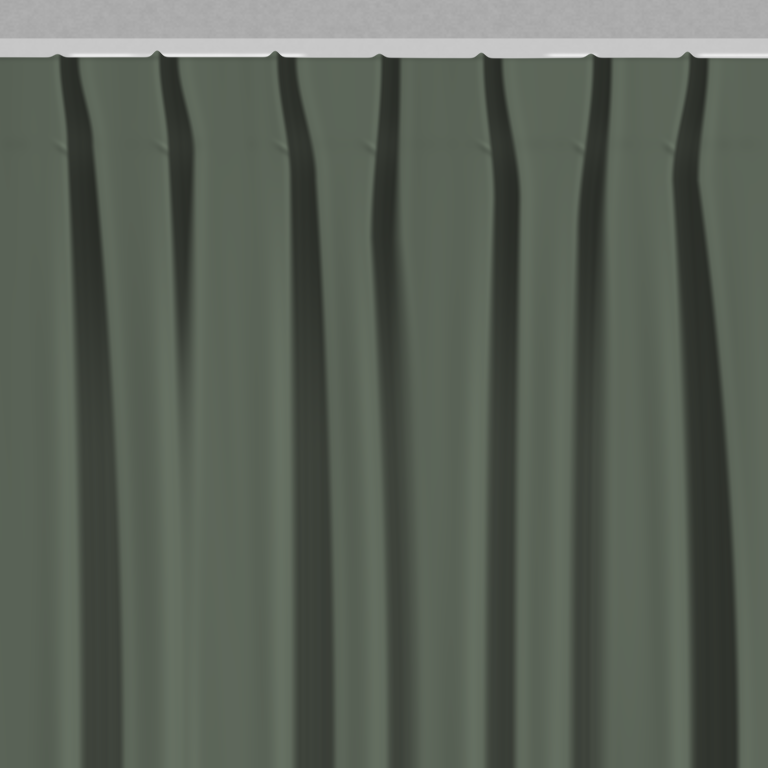
This texture is drawn by a WebGL 2 fragment shader. Its source:

```glsl
#version 300 es
precision highp float;
// Draws a sage green pinch-pleated curtain hanging from a pale rail.
uniform vec2 u_resolution;
out vec4 outColor;

#define PLEATS 7
#define FIRST_PLEAT 0.078
#define PITCH 0.1367
#define RAIL_TOP 0.050
#define CLOTH_TOP 0.075
#define SEAM 0.188
#define TOP_WIDTH 0.024
#define KNEE_WIDTH 0.033
#define GRAIN 0.022

const vec3 WALL = vec3(0.67);
const vec3 RAIL = vec3(0.78);
const vec3 CLOTH = vec3(0.365, 0.402, 0.352);
const vec3 SHADOW = vec3(0.245, 0.265, 0.234);
const vec3 DEEP = vec3(0.150, 0.162, 0.142);

// Per pleat: knee depth, knee shift, hem shift, hem width.
const vec4 DRAPE[PLEATS] = vec4[](
    vec4(0.19, 0.010, 0.029, 0.053), vec4(0.20, 0.012, 0.033, 0.002),
    vec4(0.235, 0.017, 0.023, 0.051), vec4(0.31, -0.013, 0.010, 0.031),
    vec4(0.26, 0.014, 0.004, 0.037), vec4(0.31, -0.020, -0.028, 0.038),
    vec4(0.235, -0.022, 0.003, 0.060));
// Per pleat: spacing error, gloom at the hem, softness of the right edge.
const vec3 LOOK[PLEATS] = vec3[](
    vec3(0.0, 0.0, 0.004), vec3(-0.007, 0.0, 0.014),
    vec3(0.010, 0.15, 0.004), vec3(0.009, 0.1, 0.022),
    vec3(0.005, 0.2, 0.005), vec3(0.011, 0.0, 0.020),
    vec3(0.0, 0.75, 0.004));

float hash(vec2 p) {
    return fract(sin(dot(p, vec2(127.1, 311.7))) * 43758.5453);
}

float noise(vec2 p) {
    vec2 i = floor(p), f = fract(p);
    f = f * f * (3.0 - 2.0 * f);
    return mix(mix(hash(i), hash(i + vec2(1, 0)), f.x),
               mix(hash(i + vec2(0, 1)), hash(i + vec2(1, 1)), f.x), f.y);
}

float bell(float x, float width) {
    return exp(-x * x / (width * width));
}

float pleatStart(int i) {
    return FIRST_PLEAT + PITCH * float(i) + LOOK[i].x;
}

// Left edge (x) and width (y) of the shaded fold at a depth below the top.
vec2 foldSpan(int i, float depth) {
    vec4 drape = DRAPE[i];
    float upper = smoothstep(CLOTH_TOP, drape.x, depth);
    float t = clamp((depth - drape.x) / (1.0 - drape.x), 0.0, 1.0);
    float lower = t * (2.0 - t);
    float shift = mix(drape.y * upper, drape.z, lower);
    float width = mix(mix(TOP_WIDTH, KNEE_WIDTH, upper), drape.w, lower);
    return vec2(pleatStart(i) + shift, width);
}

vec3 curtain(float x, float depth, float px) {
    float low = smoothstep(0.15, 0.55, depth);
    // Broad vertical waves in the cloth
    float light = 0.98 + 0.07 * (noise(vec2(x * 17.0, depth * 1.6)) - 0.5);
    light += 0.03 * (noise(vec2(x * 60.0 - depth * 3.0, depth * 2.0)) - 0.5);
    // Faint puckers along the heading seam
    light -= 0.03 * bell(depth - SEAM, 0.010) * noise(vec2(x * 70.0, 4.0));
    light -= 0.10 * bell(depth - CLOTH_TOP, 0.004);
    vec3 color = CLOTH * light;

    for (int i = 0; i < PLEATS; i++) {
        vec2 span = foldSpan(i, depth);
        vec3 look = LOOK[i];
        float d = x - span.x;
        float leftSoft = mix(0.002, 0.007, low) + px;
        float rightSoft = mix(0.003, look.z, low) + px;

        // Raised lip and soft sheen before the fold, rim after it
        color *= 1.0 + 0.09 * bell(d + 0.017, 0.012) * low
                     + 0.07 * bell(d + 0.005, 0.004) * (1.0 - 0.6 * low)
                     + 0.05 * bell(d - span.y - 0.012, 0.008)
                     - 0.06 * bell(d + 0.045, 0.018) * low;
        // Pinched tuck at the seam
        float tuck = depth - SEAM - 0.6 * (d + 0.008);
        color *= 1.0 + bell(d + 0.006, 0.010)
                     * (0.10 * bell(tuck, 0.004) - 0.12 * bell(tuck - 0.008, 0.005));

        // Shaded fold, deepest around the knee and near its right side
        float mask = smoothstep(-leftSoft, leftSoft, d)
                   * (1.0 - smoothstep(-rightSoft, rightSoft, d - span.y));
        float across = clamp(d / max(span.y, 0.004), 0.0, 1.0);
        float gloom = mix(0.9 - 0.25 * bell(depth - SEAM, 0.03), look.y,
                          smoothstep(0.25, 0.62, depth));
        gloom *= mix(0.65, 1.0, across);
        float streak = 0.96 + 0.08 * noise(vec2(d * 190.0, float(i)));
        float strength = smoothstep(0.004, 0.020, span.y);
        color = mix(color, mix(SHADOW, DEEP, gloom) * streak, mask * strength);
    }
    return color;
}

void main() {
    vec2 uv = gl_FragCoord.xy / u_resolution;
    float depth = 1.0 - uv.y;
    float px = 1.0 / min(u_resolution.x, u_resolution.y);

    // Grainy wall and smooth rail
    float grain = GRAIN * (noise(uv * 350.0) + noise(uv * 130.0) - 1.0);
    vec3 color = mix(WALL + grain, RAIL + 0.3 * grain,
                     smoothstep(-px, px, depth - RAIL_TOP));
    float glint = smoothstep(0.45, 0.7, noise(vec2(uv.x * 16.0, 2.0)));
    color += 0.14 * glint * bell(depth - CLOTH_TOP + 0.003, 0.0025);

    // Hem line of the heading, lifted at each pleat
    float top = CLOTH_TOP + 0.002 * (noise(vec2(uv.x * 12.0, 7.0)) - 0.5);
    for (int i = 0; i < PLEATS; i++) {
        float lift = 0.004 + 0.006 * hash(vec2(float(i), 3.0));
        top -= lift * bell(uv.x - pleatStart(i) + 0.003, 0.007);
    }
    color = mix(color, curtain(uv.x, depth, px), smoothstep(-px, px, depth - top));
    outColor = vec4(color, 1.0);
}
```
